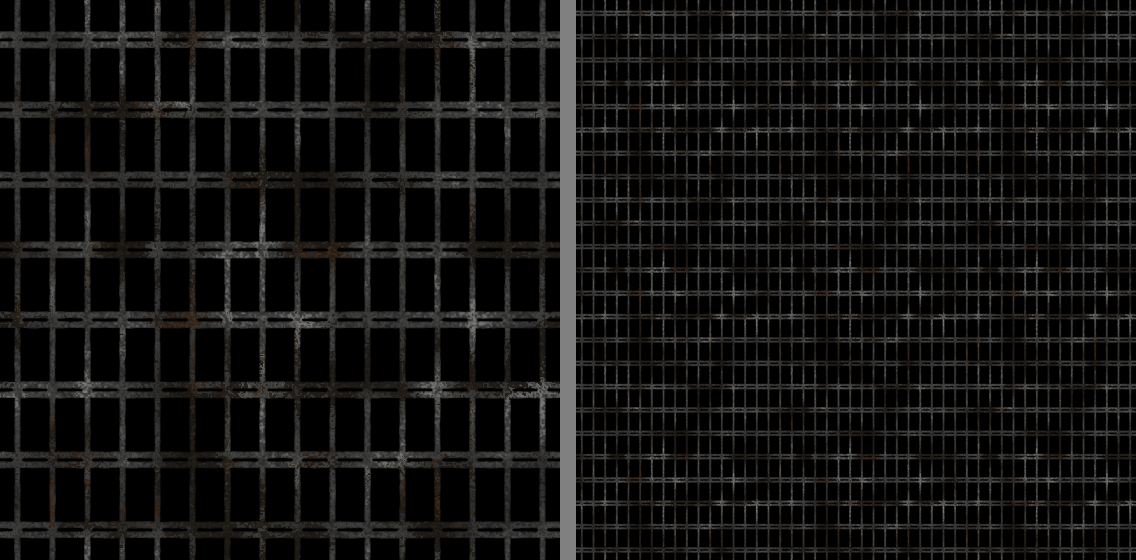
Left: one tile. Right: repeated 3 by 3.
Give the GLSL for this texture, as a three.js fragment shader.

```glsl
// Worn steel grating: single upright bars crossed by paired rails, over black.
varying vec2 vUv;

#define COLUMNS 16.0
#define ROWS 8.0
#define ROW_CENTRE 0.43      // height of a rail pair within its row
#define BAR_HALF 0.0055      // half width of an upright
#define RAIL_HALF 0.0063     // half width of one rail
#define RAIL_OFFSET 0.0088   // rail centre from pair centre
#define WELD 0.0042          // filling of the rail gap beside uprights
#define WOBBLE 0.0016        // unevenness of the edges
#define SOFT_EDGE 0.0008
#define RUST_LEVEL 0.54      // higher means less rust

const vec3 STEEL_DARK = vec3(0.145, 0.143, 0.140);
const vec3 STEEL_LIGHT = vec3(0.325, 0.325, 0.320);
const vec3 SCUFF = vec3(0.50, 0.50, 0.49);
const vec3 RUST_DARK = vec3(0.060, 0.052, 0.043);
const vec3 RUST_LIGHT = vec3(0.165, 0.142, 0.118);
const vec3 RUST_BROWN = vec3(0.250, 0.155, 0.085);

float hash(vec2 p) {
  return fract(sin(dot(p, vec2(127.1, 311.7))) * 43758.5453);
}

// Value noise that wraps after freq cells.
float noise(vec2 uv, float freq, float seed) {
  vec2 p = uv * freq;
  vec2 i = floor(p);
  vec2 f = fract(p);
  f = f * f * (3.0 - 2.0 * f);
  vec2 a = mod(i, freq) + seed;
  vec2 b = mod(i + 1.0, freq) + seed;
  return mix(mix(hash(a), hash(vec2(b.x, a.y)), f.x),
             mix(hash(vec2(a.x, b.y)), hash(b), f.x), f.y);
}

float fbm(vec2 uv, float freq, float seed) {
  float sum = 0.0;
  float weight = 0.5;
  for (int i = 0; i < 4; i++) {
    sum += weight * noise(uv, freq, seed + float(i) * 7.3);
    freq *= 2.0;
    weight *= 0.5;
  }
  return sum / 0.9375;
}

// Signed distance to the grating, negative inside the metal.
float grating(vec2 uv) {
  float x = abs(fract(uv.x * COLUMNS) - 0.5) / COLUMNS;
  float y = abs(fract(uv.y * ROWS - ROW_CENTRE + 0.5) - 0.5) / ROWS;
  float bar = x - BAR_HALF;
  float rail = abs(y - RAIL_OFFSET) - RAIL_HALF;
  float inGap = 1.0 - step(RAIL_OFFSET, y);
  rail -= inGap * WELD * (1.0 - smoothstep(0.0, 0.006, bar));
  float wobble = noise(uv, 48.0, 3.0) * 0.65 + noise(uv, 160.0, 5.0) * 0.35;
  return min(bar, rail) + (wobble - 0.5) * WOBBLE;
}

void main() {
  vec2 uv = vUv;
  float d = grating(uv);

  // Grain and larger stains
  float fine = noise(uv, 320.0, 11.0);
  float grain = 0.55 * fine + 0.45 * noise(uv, 170.0, 17.0);
  float stain = fbm(uv, 9.0, 23.0);
  float wear = fbm(uv, 13.0, 41.0);

  // Bare steel with pale scuffs
  float tone = 0.5 + (grain - 0.5) * 1.1 + (wear - 0.5) * 1.0;
  vec3 metal = mix(STEEL_DARK, STEEL_LIGHT, clamp(tone, 0.0, 1.0));
  float scuff = smoothstep(0.60, 0.95, wear + (grain - 0.5) * 0.7);
  metal = mix(metal, SCUFF, scuff * 0.8);

  // Speckled rust, browner in a few places
  float brown = smoothstep(0.58, 0.80, fbm(uv, 11.0, 59.0) + (fine - 0.5) * 0.25);
  vec3 rust = mix(RUST_DARK, RUST_LIGHT, grain);
  rust = mix(rust, RUST_BROWN * (0.5 + grain), brown * 0.6);
  float speckle = stain + (grain - 0.5) * 0.55 - RUST_LEVEL;
  metal = mix(metal, rust, smoothstep(-0.05, 0.06, speckle));

  // Rounded sides and cut-out
  metal *= mix(0.62, 1.0, smoothstep(0.0, 0.0032, -d));
  float cover = 1.0 - smoothstep(-SOFT_EDGE, SOFT_EDGE, d);
  gl_FragColor = vec4(metal * cover, 1.0);
}
```
